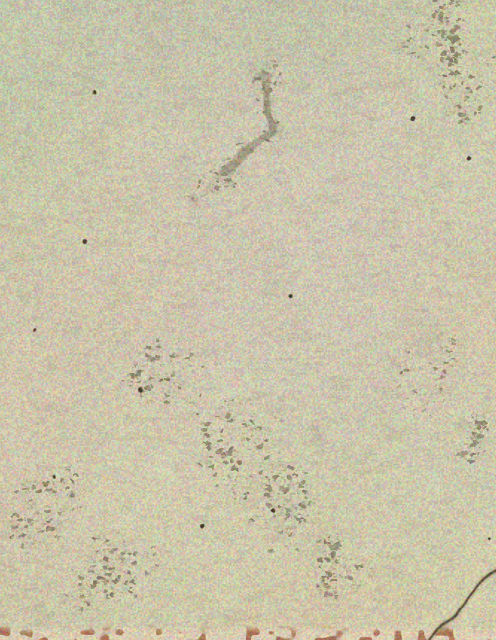
A Shadertoy shader for this texture:

```glsl
vec3 hash3(vec2 p) {
    vec3 q = fract(p.xyx * vec3(0.1031, 0.1030, 0.0973));
    q += dot(q, q.yxz + 33.33);
    return fract((q.xxy + q.yzz) * q.zyx);
}

vec3 noise3(vec2 p) {
    vec2 cell = floor(p), f = fract(p);
    f = f * f * (3.0 - 2.0 * f);
    vec3 low = mix(hash3(cell), hash3(cell + vec2(1, 0)), f.x);
    vec3 high = mix(hash3(cell + vec2(0, 1)), hash3(cell + vec2(1, 1)), f.x);
    return mix(low, high, f.y);
}

float segment(vec2 p, vec2 a, vec2 b) {
    vec2 pa = p - a, ba = b - a;
    return length(pa - ba * clamp(dot(pa, ba) / dot(ba, ba), 0.0, 1.0));
}

float disc(float dist, float radius, float blur) {
    return 1.0 - smoothstep(radius - blur, radius + blur, dist);
}

// Cellular chips that appear and grow where the wear is high
float chips(vec2 p, float wear, float scale) {
    vec2 q = p * scale * vec2(0.9, 1.15);
    q += 0.7 * (noise3(q * 1.9).xy - 0.5);
    vec2 cell = floor(q);
    float blur = 0.8 * scale / iResolution.y;
    float cover = 0.0;
    for (int y = -1; y <= 1; y++)
    for (int x = -1; x <= 1; x++) {
        vec2 id = cell + vec2(x, y);
        vec3 h = hash3(id + scale);
        float growth = wear - h.z;
        float radius = 0.25 + 0.4 * clamp(growth, 0.0, 1.0);
        float chip = disc(length(id + h.xy - q), radius, blur);
        cover = max(cover, chip * smoothstep(0.0, 0.1, growth));
    }
    return cover;
}

// Worn patches: most low down, some in the upper right corner
float wearAt(vec2 p, float width) {
    float wear = 0.0;
    for (int i = 0; i < 18; i++) {
        vec3 h = hash3(vec2(i, 7));
        vec3 k = hash3(vec2(i, 19));
        float n = float(i);
        vec2 center = vec2(width * fract(n * 0.618 + 0.25), 0.05 + 0.42 * fract(n * 0.755 + 0.1));
        if (i > 13) center = vec2(width - 0.15 * h.x, 0.8 + 0.2 * fract(n * 0.618));
        float angle = 0.5 + 1.5 * h.z;
        vec2 reach = vec2(cos(angle), sin(angle)) * (0.01 + 0.04 * k.x);
        float d = segment(p, center - reach, center + reach) / (0.016 + 0.02 * k.y);
        wear += (0.3 + 0.55 * k.z) * exp(-d * d);
    }
    return wear;
}

void mainImage(out vec4 fragColor, in vec2 fragCoord) {
    vec2 p = fragCoord / iResolution.y;
    float width = iResolution.x / iResolution.y;
    float pixel = 1.0 / iResolution.y;
    vec3 broad = noise3(p * 4.0), mottled = noise3(p * 28.0);

    // Aged plaster with soft stains
    vec3 color = vec3(0.806, 0.782, 0.668);
    color += vec3(-0.045, -0.008, -0.006) * smoothstep(0.5, 1.1, p.y - 0.4 * p.x + 0.1);
    color += vec3(0.0, -0.006, 0.022) * exp(-12.0 * dot(p - vec2(0.53, 0.55), p - vec2(0.53, 0.55)));
    color += 0.025 * (broad - 0.5) + 0.02 * (mottled.x - 0.5);
    color -= 0.025 * smoothstep(0.62, 0.85, noise3(p * vec2(50, 130)).y);

    // Pale, rusty lower rim
    float rim = 1.0 - smoothstep(0.008, 0.026, p.y + 0.008 * (mottled.y - 0.5));
    color = mix(color, vec3(0.87, 0.81, 0.71), 0.75 * rim);
    color = mix(color, vec3(0.66, 0.46, 0.34), rim * smoothstep(0.65, 0.8, noise3(p * 85.0).z));

    // Flaked patches and the bent diagonal scar
    vec2 bent = p + 0.012 * (noise3(p * 35.0).xy - 0.5);
    float scar = min(segment(bent, vec2(0.305, 0.69), vec2(0.425, 0.795)),
                     segment(bent, vec2(0.425, 0.795), vec2(0.415, 0.88)));
    float wear = wearAt(p, width) * (0.3 + 1.1 * mottled.z);
    wear += 0.75 * exp(-pow(scar / 0.018, 2.0)) * (0.4 + 0.9 * mottled.y);
    float scatter = 0.03 * (1.0 - smoothstep(0.35, 0.6, p.y));
    float coarse = chips(p, 0.85 * wear + 0.3 * scatter, 100.0);
    float fine = chips(p + 3.7, 0.6 * wear + scatter + 0.006, 190.0);
    float core = 0.7 * disc(scar, 0.006, 0.003) * smoothstep(0.3, 0.5, mottled.x);
    vec3 bare = vec3(0.55, 0.52, 0.43) + 0.12 * (noise3(p * 110.0).x - 0.5);
    color = mix(color, vec3(0.63, 0.61, 0.50), 0.6 * fine);
    color = mix(color, bare, max(0.88 * coarse, core));

    // Small dark pits
    for (int i = 0; i < 11; i++) {
        vec3 h = hash3(vec2(i, 53));
        vec2 offset = p - vec2(width * h.x, 0.15 + 0.8 * h.y);
        offset += 0.002 * (noise3(p * 250.0).xy - 0.5);
        float pit = disc(length(offset), 0.0018 + 0.002 * h.z, pixel);
        color = mix(color, vec3(0.21, 0.18, 0.13), 0.9 * pit);
    }

    // Crack across the lower right corner
    float along = p.y + 0.004 * sin(p.x * 90.0) + 0.004 * (noise3(p * 60.0).x - 0.5);
    float crack = abs(along - 1.08 * (p.x - width + 0.103)) * 0.68;
    color = mix(color, vec3(0.64, 0.58, 0.46), 0.5 * disc(crack, 0.004, 0.003));
    color = mix(color, vec3(0.33, 0.29, 0.23), 0.9 * disc(crack, 0.0018, pixel));

    // Coloured film grain
    color += 0.2 * (noise3(p * 430.0 + 11.0) - 0.5);
    fragColor = vec4(clamp(color, 0.0, 1.0), 1.0);
}
```
